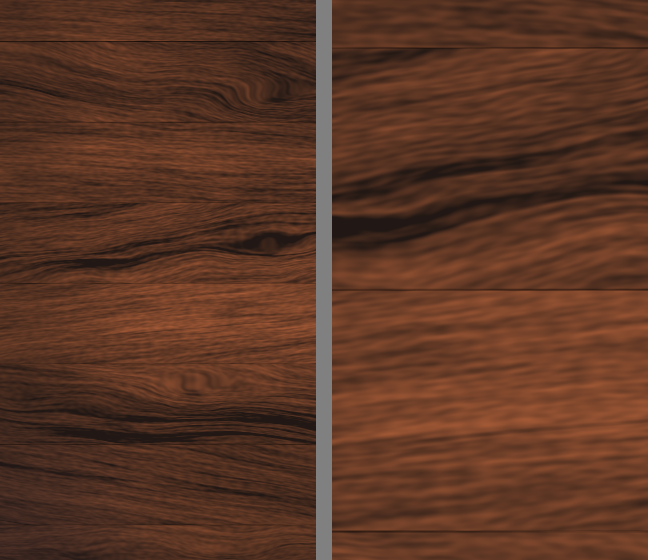
Left: the whole. Right: its middle third, enlarged.
Write a WebGL 1 fragment shader that draws this texture.

```glsl
precision highp float;

uniform vec2 u_resolution;

#define PLANK_HEIGHT 0.1439
#define FIRST_SEAM 0.0625
#define SEAM_WIDTH 0.0006
#define GRAIN_SLOPE 0.16
#define GRAIN_WARP 0.024
#define VEIN_DEPTH 0.50
#define KNOT_SWELL 0.026
#define BASE_TONE 0.46
#define FIBRE_CONTRAST 0.27
#define GLOW_CENTRE vec2(0.54, 0.42)
#define DARK_WALNUT vec3(0.13, 0.092, 0.078)
#define LIGHT_WALNUT vec3(0.60, 0.33, 0.20)

float hash(vec2 cell) {
    vec3 h = fract(cell.xyx * vec3(0.1031, 0.1030, 0.0973));
    h += dot(h, h.yzx + 33.33);
    return fract((h.x + h.y) * h.z);
}

float cornerSlope(vec2 cell, vec2 offset) {
    float angle = 6.2832 * hash(cell);
    return dot(vec2(cos(angle), sin(angle)), offset);
}

float gradientNoise(vec2 p) {
    vec2 cell = floor(p);
    vec2 f = p - cell;
    vec2 u = f * f * f * (f * (f * 6.0 - 15.0) + 10.0);
    vec2 e = vec2(1.0, 0.0);
    float low = mix(cornerSlope(cell, f), cornerSlope(cell + e, f - e), u.x);
    float high = mix(cornerSlope(cell + e.yx, f - e.yx),
                     cornerSlope(cell + e.xx, f - e.xx), u.x);
    return mix(low, high, u.y);
}

// Bends the grain along the board and around its knots; z is knot darkness.
vec3 bendGrain(vec2 p, float id, float figured) {
    vec2 seed = vec2(17.3, 41.7) * (id + 3.0);
    vec2 q = p;
    float knot = 0.0;
    q.y -= GRAIN_SLOPE * cos((id - 2.6) * 1.3) * (p.x - 0.28);
    float warp = gradientNoise(p * vec2(4.0, 8.0) + seed);
    warp += 0.2 * gradientNoise(p * vec2(11.0, 26.0) + seed);
    q.y += GRAIN_WARP * (0.4 + figured) * warp;
    for (int i = 0; i < 2; i++) {
        float k = float(i);
        vec2 key = vec2(id + 11.0, k + 5.0);
        vec2 centre = vec2(0.14 + 0.28 * k + 0.16 * (hash(key) - 0.5),
            FIRST_SEAM + PLANK_HEIGHT * (id + 0.25 + 0.5 * hash(key + 7.0)));
        vec2 d = p - centre;
        d.y += 0.012 * gradientNoise(p * 18.0 + seed);
        float strength = figured * smoothstep(0.25, 0.8, hash(key + 19.0));
        vec2 swell = d * vec2(11.0, 38.0);
        q.y += KNOT_SWELL * strength * exp(-dot(swell, swell));
        vec2 core = d * vec2(48.0, 150.0);
        knot += strength * exp(-dot(core, core));
    }
    return vec3(q + seed, knot);
}

float grainTone(vec2 q, float figured) {
    float broad = gradientNoise(q * vec2(1.5, 17.0));
    float streak = gradientNoise(q * vec2(2.6, 80.0) + 8.0);
    float fine = gradientNoise(q * vec2(6.0, 150.0) + 23.0);
    float fibre = gradientNoise(q * vec2(17.0, 245.0) + 37.0);
    float pores = gradientNoise(q * vec2(75.0, 290.0) + 51.0);
    float tone = 0.30 * broad + 0.20 * streak;
    tone += FIBRE_CONTRAST * (0.85 * fine + 0.85 * fibre + 0.75 * pores);

    // Dark heartwood veins gather in a few bands.
    float zone = smoothstep(-0.08, 0.32, gradientNoise(q * vec2(1.2, 14.0) + 70.0));
    float vein = smoothstep(-0.15, 0.30, streak + 0.5 * fine);
    tone -= VEIN_DEPTH * (0.5 + 0.5 * figured) * zone * vein;

    // Thin growth lines follow the zero crossings.
    float line = abs(gradientNoise(q * vec2(1.8, 36.0) + 95.0));
    tone -= 0.17 * (0.3 + zone) * (1.0 - smoothstep(0.01, 0.09, line));
    return tone;
}

void main() {
    vec2 p = gl_FragCoord.xy / u_resolution.y;
    vec2 uv = gl_FragCoord.xy / u_resolution;
    float pixel = 1.0 / u_resolution.y;

    // Boards alternate between plain and strongly figured.
    float row = (p.y - FIRST_SEAM) / PLANK_HEIGHT;
    float id = floor(row);
    float figured = mod(id, 2.0);
    vec3 grain = bendGrain(p, id, figured);
    float tone = BASE_TONE + 0.08 * (hash(vec2(id + 9.0, 4.0)) - 0.5);
    tone += 0.04 - 0.07 * figured;
    tone += grainTone(grain.xy, figured) - 0.32 * grain.z;

    // Warm light from the right, fading to the borders.
    vec2 toLight = (p - GLOW_CENTRE) * vec2(2.4, 7.0);
    float glow = exp(-dot(toLight, toLight));
    float middle = exp(-pow((uv.y - 0.55) * 2.3, 2.0));
    float light = mix(0.72, 1.10, middle) * mix(0.78, 1.05, smoothstep(0.0, 0.45, uv.x));
    tone = tone * light + 0.31 * glow * (1.0 - 0.6 * figured);
    tone = clamp(tone, 0.0, 1.12);

    vec3 colour = mix(DARK_WALNUT, LIGHT_WALNUT, tone);
    float cool = (1.0 - smoothstep(0.0, 0.7, uv.x)) * (1.0 - smoothstep(0.0, 0.4, uv.y));
    colour *= mix(vec3(1.0), vec3(0.93, 0.98, 1.14), cool);

    // Hairline joints, some tighter than others.
    float seamId = floor(row + 0.5);
    float seamDistance = abs(row - seamId) * PLANK_HEIGHT;
    float seam = 1.0 - smoothstep(SEAM_WIDTH - 0.5 * pixel, SEAM_WIDTH + 0.6 * pixel, seamDistance);
    float wear = 0.25 + 0.35 * hash(vec2(seamId + 6.0, 2.0));
    wear += 0.35 * gradientNoise(vec2(p.x * 14.0, seamId * 3.7));
    colour *= 1.0 - seam * clamp(wear, 0.0, 0.7);

    gl_FragColor = vec4(colour, 1.0);
}
```
